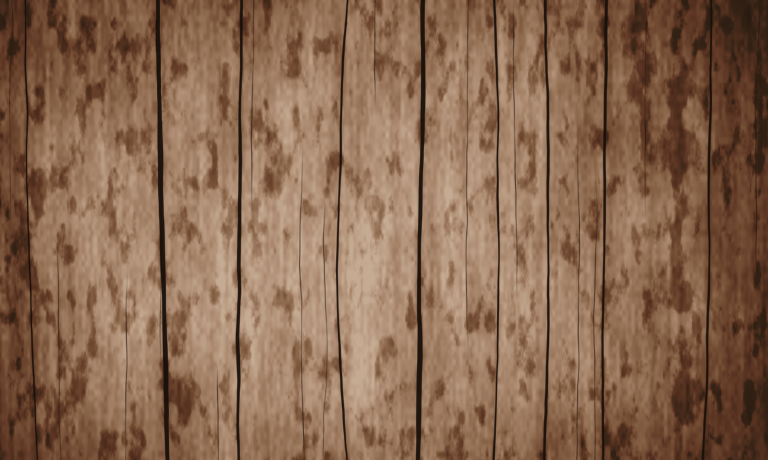
Write a Shadertoy shader that draws this texture.

```glsl
// Weathered upright wooden planks with dark seams, hairline cracks, stains and a warm vignette.

const int SEAMS = 9;
const int STAINS = 6;
const int CRACKS = 17;

// Each seam: x at the bottom, x at the top, half width, sideways bow at mid height.
const vec4 seams[SEAMS] = vec4[SEAMS](
    vec4(.050, .034, .0011, -.004), vec4(.219, .205, .0031, .000),
    vec4(.312, .315, .0021, -.002), vec4(.451, .452, .0014, -.011),
    vec4(.543, .552, .0031, .000), vec4(.644, .642, .0013, .007),
    vec4(.709, .711, .0016, .004), vec4(.785, .790, .0017, .000),
    vec4(.917, .924, .0014, .003));

// Each stain: centre, then radii.
const vec4 stains[STAINS] = vec4[STAINS](
    vec4(.882, .68, .016, .42), vec4(.890, .25, .013, .30),
    vec4(.835, .84, .020, .16), vec4(.105, .77, .014, .13),
    vec4(.040, .48, .012, .14), vec4(.235, .18, .016, .13));

float hash(vec2 p) {
    return fract(sin(dot(p, vec2(127.1, 311.7))) * 43758.5453);
}

float noise(vec2 p) {
    vec2 i = floor(p), f = fract(p);
    f = f * f * (3.0 - 2.0 * f);
    return mix(mix(hash(i), hash(i + vec2(1, 0)), f.x),
               mix(hash(i + vec2(0, 1)), hash(i + vec2(1, 1)), f.x), f.y);
}

float fbm(vec2 p) {
    float sum = 0.0, amp = 0.533;
    for (int i = 0; i < 4; i++) {
        sum += amp * noise(p);
        p = p * 2.03 + 17.3;
        amp *= 0.5;
    }
    return sum;
}

// Ramp from dark umber through red-brown to pale tan.
vec3 woodColor(float tone) {
    const vec3 ramp[6] = vec3[6](
        vec3(.20, .13, .08), vec3(.35, .20, .13), vec3(.45, .30, .20),
        vec3(.57, .43, .32), vec3(.68, .55, .45), vec3(.77, .67, .57));
    vec3 color = ramp[0];
    float t = tone * 5.0;
    for (int i = 1; i < 6; i++)
        color = mix(color, ramp[i], clamp(t - float(i - 1), 0.0, 1.0));
    return color * (1.0 + 0.5 * min(tone, 0.0));
}

float lineMask(float dist, float halfWidth, float aa) {
    return 1.0 - smoothstep(halfWidth - aa, halfWidth + aa, dist);
}

float seamX(vec4 seam, float y, float seed) {
    float wobble = (fbm(vec2(y * 5.0, seed * 7.1)) - 0.5) * 0.007;
    return mix(seam.x, seam.y, y) + 4.0 * y * (1.0 - y) * seam.w + wobble;
}

// Fine upright fibres, centred on zero.
float grain(vec2 uv) {
    float fibre = noise(uv * vec2(210, 13)) - 0.5;
    float fleck = noise(uv * vec2(240, 75) + 31.0) - 0.5;
    float band = fbm(uv * vec2(60, 3) + 9.0) - 0.5;
    return 0.17 * fibre + 0.16 * fleck + 0.26 * band;
}

float stainMask(vec2 uv) {
    float reach = 0.0;
    for (int i = 0; i < STAINS; i++) {
        vec2 q = (uv - stains[i].xy) / stains[i].zw;
        reach = max(reach, exp(-dot(q, q)));
    }
    float rot = fbm(uv * vec2(75, 20) + 4.0);
    return smoothstep(0.52, 0.78, rot + 0.23 * reach);
}

// Short, broken cracks, one in each upright strip.
float crackMask(vec2 uv, float aa) {
    float mask = 0.0;
    for (int i = 0; i < CRACKS; i++) {
        float id = float(i);
        float x = (id + 0.15 + 0.7 * hash(vec2(id, 2.0))) / float(CRACKS);
        x += (fbm(vec2(uv.y * 4.0, id * 5.3)) - 0.5) * 0.012;
        float middle = hash(vec2(id, 5.0));
        float reach = mix(0.18, 0.5, hash(vec2(id, 8.0)));
        float fade = 1.0 - smoothstep(0.6 * reach, reach, abs(uv.y - middle));
        float strength = fade * mix(0.4, 1.0, noise(vec2(uv.y * 14.0, id)));
        mask = max(mask, strength * lineMask(abs(uv.x - x), 0.0007, aa));
    }
    return mask;
}

void mainImage(out vec4 fragColor, in vec2 fragCoord) {
    vec2 uv = fragCoord / iResolution.xy;
    float aa = 0.8 / iResolution.x;

    // Seams, their soft shadows and the plank index
    float seam = 0.0, shadow = 0.0, plank = 0.0;
    for (int i = 0; i < SEAMS; i++) {
        float offset = uv.x - seamX(seams[i], uv.y, float(i));
        float halfWidth = seams[i].z * mix(0.7, 1.2, noise(vec2(uv.y * 9.0, i)));
        seam = max(seam, lineMask(abs(offset), halfWidth, aa));
        shadow = max(shadow, exp(-abs(offset) / (2.2 * seams[i].z)));
        plank += step(0.0, offset);
    }

    // Light falls off from the middle towards the corners
    vec2 q = (uv - vec2(.46, .46)) / vec2(.54, .73);
    float tone = 0.93 - 0.60 * dot(q, q);

    // Wear of the wood
    tone += 0.09 * (hash(vec2(plank, 3.0)) - 0.5) + grain(uv);
    tone += 0.34 * (fbm(uv * vec2(13, 6)) - 0.5);
    tone -= 0.34 * stainMask(uv) + 0.16 * shadow;

    vec3 color = woodColor(tone);
    color = mix(color, vec3(.15, .09, .05), 0.75 * crackMask(uv, aa));
    color = mix(color, vec3(.09, .06, .04), 0.93 * seam);
    fragColor = vec4(color, 1.0);
}
```
